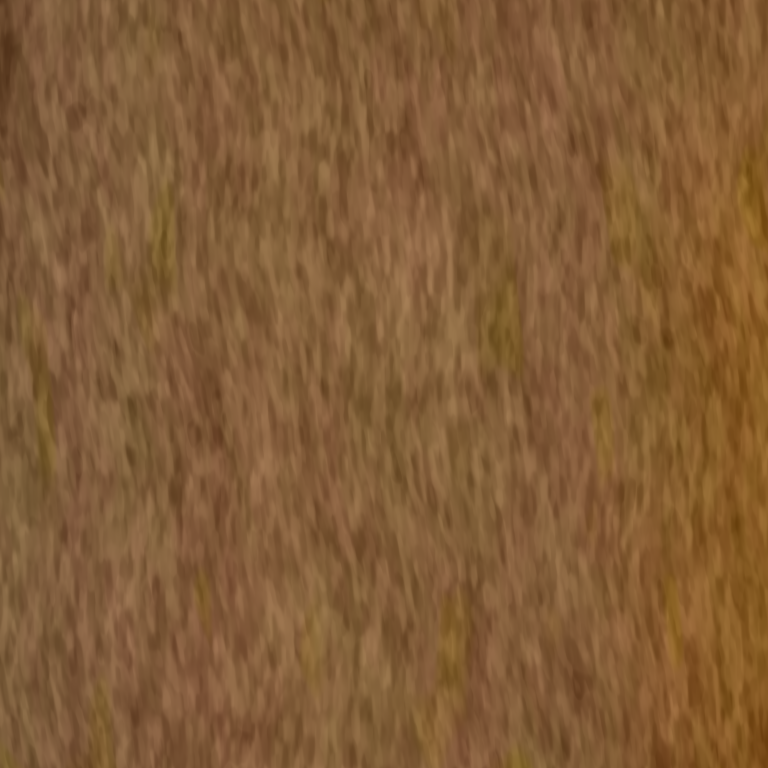
This texture is drawn by a Shadertoy shader. Its source:

```glsl
const vec3 BASE_BROWN = vec3(0.518, 0.372, 0.232);
const vec3 TONE_SHIFT = vec3(1.0, 0.93, 0.80);     // dark fibres keep their warmth
const vec3 AMBER_SHIFT = vec3(0.015, -0.025, -0.095);
const vec3 GREY_SHIFT = vec3(-0.022, -0.006, 0.008);
const vec3 ROSE_SHIFT = vec3(0.014, -0.014, 0.012);
const vec3 OLIVE_SHIFT = vec3(-0.012, 0.010, -0.075);

const vec2 FINE_CELLS = vec2(190.0, 52.0);
const vec2 FIBRE_CELLS = vec2(118.0, 29.0);
const vec2 STRAND_CELLS = vec2(56.0, 15.0);
const vec2 STREAK_CELLS = vec2(20.0, 6.0);
const vec2 CLOUD_CELLS = vec2(6.0, 2.6);

const float FIBRE_CONTRAST = 0.125;
const float CLOUD_CONTRAST = 0.035;
const float FIBRE_LEAN = 0.09;
const float CELL_SHARPNESS = 5.5;

vec3 hash3(vec2 p) {
    vec3 q = fract(p.xyx * vec3(0.1031, 0.1030, 0.0973));
    q += dot(q, q.yxz + 33.33);
    return fract((q.xxy + q.yzz) * q.zyx);
}

// Smooth cellular noise in -1..1: scattered seeds blend their random values
float softCells(vec2 p, float seed) {
    vec2 cell = floor(p);
    float total = 0.0;
    float weightSum = 0.0;
    for (int y = -1; y <= 1; y++) {
        for (int x = -1; x <= 1; x++) {
            vec2 neighbour = cell + vec2(x, y);
            vec3 h = hash3(neighbour + seed);
            vec2 d = neighbour + 0.15 + 0.7 * h.xy - p;
            float weight = exp(-CELL_SHARPNESS * dot(d, d));
            total += weight * (2.0 * h.z - 1.0);
            weightSum += weight;
        }
    }
    return total / weightSum;
}

// Lean and gently bend the vertical grain
vec2 bendGrain(vec2 uv) {
    float bend = 0.005 * sin(9.0 * uv.y + 7.0 * uv.x)
               + 0.003 * sin(17.0 * uv.y - 11.0 * uv.x);
    return vec2(uv.x + FIBRE_LEAN * uv.y + bend, uv.y);
}

void mainImage(out vec4 fragColor, in vec2 fragCoord) {
    vec2 uv = fragCoord / iResolution.xy;
    vec2 grain = bendGrain(uv);

    // Fibres from hair-thin to broad strands
    float fibres = 0.28 * softCells(grain * FINE_CELLS, 17.0)
                 + 0.50 * softCells(grain * FIBRE_CELLS, 53.0)
                 + 0.22 * softCells(grain * STRAND_CELLS, 91.0);
    float streaks = softCells(grain * STREAK_CELLS, 131.0);
    float clouds = softCells(grain * CLOUD_CELLS, 173.0);
    float tone = FIBRE_CONTRAST * fibres
               + CLOUD_CONTRAST * (0.5 * streaks + 0.5 * clouds);

    // Sparse dark flecks
    float fleck = softCells(grain * STRAND_CELLS * vec2(1.3, 1.6), 211.0);
    tone -= 0.045 * smoothstep(0.55, 0.95, -fleck);

    // Shade along the borders, deepest at the upper left
    float leftEdge = 1.0 - smoothstep(0.0, 0.06, uv.x);
    tone -= 0.11 * leftEdge * smoothstep(0.55, 0.95, uv.y);
    tone -= 0.025 * smoothstep(0.86, 1.0, uv.y);
    tone -= 0.020 * (1.0 - smoothstep(0.0, 0.14, uv.y));
    vec3 color = BASE_BROWN + TONE_SHIFT * tone;

    // Amber right side and greyer left side
    float amber = smoothstep(0.70, 1.02, uv.x + 0.03 * clouds)
                * (1.0 - 0.7 * smoothstep(0.55, 1.0, uv.y));
    color += AMBER_SHIFT * amber;
    color += GREY_SHIFT * (1.0 - smoothstep(0.0, 0.40, uv.x));

    // Rose and olive tints drifting along the grain
    float tint = 0.6 * softCells(grain * STREAK_CELLS * 0.6, 251.0)
               + 0.4 * softCells(grain * STRAND_CELLS, 293.0);
    color += ROSE_SHIFT * tint;
    float olive = softCells(grain * STREAK_CELLS * 1.3, 337.0);
    color += OLIVE_SHIFT * smoothstep(0.55, 1.0, olive) * mix(1.0, 0.4, uv.y);

    fragColor = vec4(clamp(color, 0.0, 1.0), 1.0);
}
```
